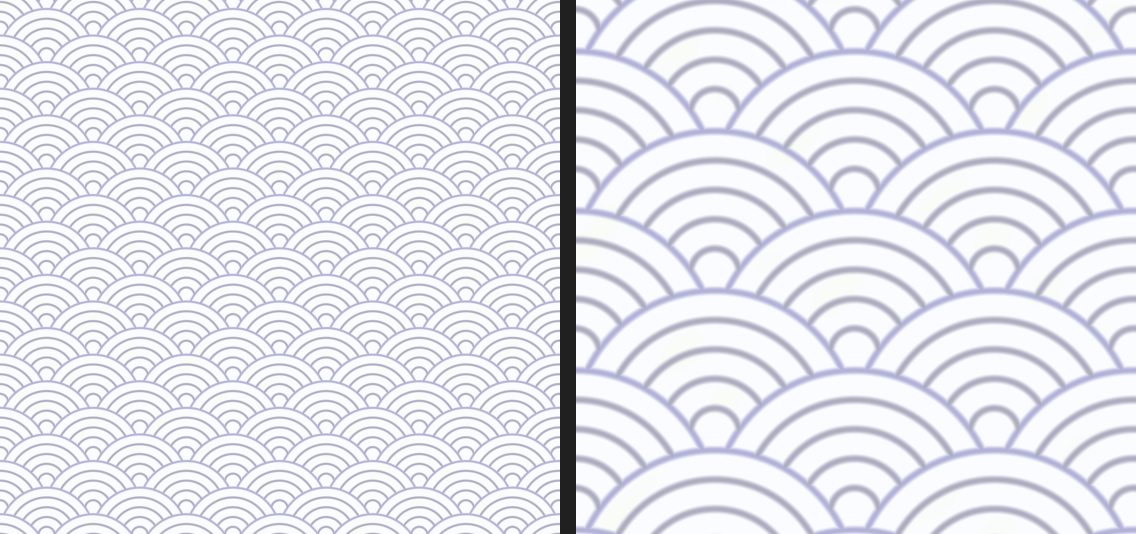
Left: the whole. Right: its middle third, enlarged.
Give the GLSL for this pattern, as a WebGL 2 fragment shader.

```glsl
#version 300 es
precision highp float;
// Overlapping wave scales: staggered rows of discs, each with five concentric
// thin lines. Rows are painted from back (upper) to front (lower), so each disc
// hides what lies behind it. Lengths are in units of one horizontal repeat.

uniform vec2 u_resolution;
out vec4 fragColor;

const float REPEATS_ACROSS = 6.01;
const float ROW_STEP = 0.2854;
const float FIRST_TOP = 0.096;     // apex of row 0 below the top edge
const float RADIUS = 0.508;
const float RING_GAP = 0.1052;
const float LAST_RING = 4.0;
const float LINE_CORE = 0.002;
const float LINE_SOFT = 0.021;

const vec3 PAPER = vec3(0.982, 0.990, 1.000);
const vec3 PAPER_WARM = vec3(0.972, 0.990, 0.955);
const vec3 RIM_INK = vec3(0.70, 0.70, 0.85);
const vec3 RING_INK = vec3(0.68, 0.68, 0.755);

// Soft line coverage at a given distance from its centre.
float lineCoverage(float dist, float pixel) {
    return 1.0 - smoothstep(LINE_CORE, max(LINE_SOFT, LINE_CORE + pixel), dist);
}

// Distance to the nearest disc centre in a row; odd rows shift by half a repeat.
float rowDistance(vec2 p, float row) {
    float shift = 0.5 * mod(row, 2.0);
    float dx = fract(p.x + shift) - 0.5;
    float dy = p.y - (FIRST_TOP + row * ROW_STEP + RADIUS);
    return length(vec2(dx, dy));
}

// Distance to the nearest inner ring of a disc.
float ringDistance(float d) {
    float t = (RADIUS - d) / RING_GAP;
    return abs(t - clamp(round(t), 1.0, LAST_RING)) * RING_GAP;
}

// Faint uneven patches from layered sines, in 0..1.
float patches(vec2 p) {
    float s = sin(p.x * 9.1 + 2.0 * sin(p.y * 5.3))
            + sin(p.y * 11.7 + 2.0 * sin(p.x * 6.1))
            + sin((p.x + p.y) * 17.3);
    return smoothstep(1.3, 2.6, s);
}

void main() {
    float pixel = REPEATS_ACROSS / u_resolution.x;
    vec2 p = vec2(gl_FragCoord.x, u_resolution.y - gl_FragCoord.y) * pixel;

    vec3 paper = mix(PAPER, PAPER_WARM, 0.7 * patches(p));
    vec3 color = paper;
    float nearestRow = floor((p.y - FIRST_TOP) / ROW_STEP);

    // Paint from the rear row to the one whose rim may just touch this point.
    for (int i = -4; i <= 1; i++) {
        float d = rowDistance(p, nearestRow + float(i));
        vec3 face = mix(paper, RING_INK, lineCoverage(ringDistance(d), pixel));
        color = mix(color, face, step(d, RADIUS));
        vec3 rim = mix(paper, RIM_INK, lineCoverage(abs(d - RADIUS), pixel));
        color = min(color, rim);
    }
    fragColor = vec4(color, 1.0);
}
```
